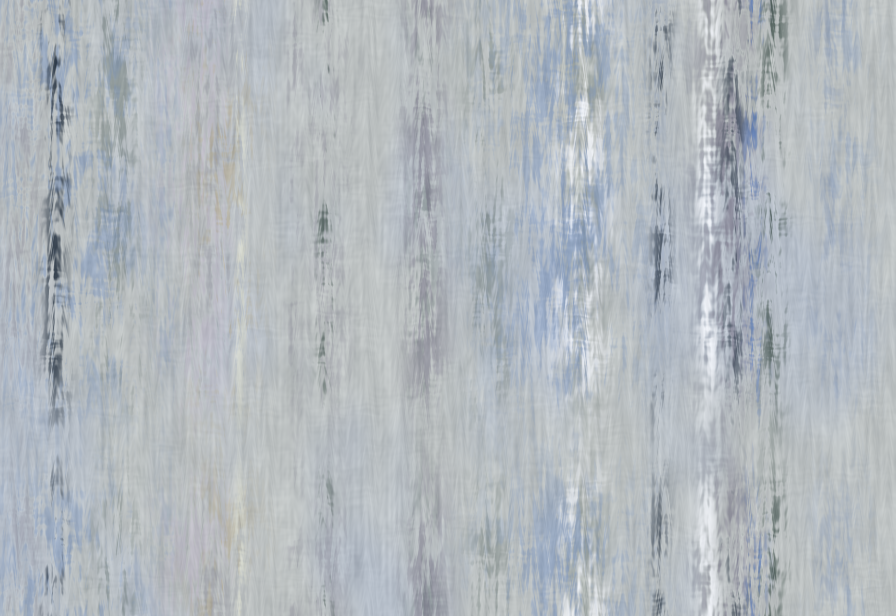
Write a WebGL 1 fragment shader that draws this texture.

```glsl
precision highp float;
// Weathered paint on cloth: a pale grey ground with cool and warm drifts,
// overlaid by vertical bands of dry-brushed pigment. Two shared wear fields of
// stretched gradient noise break the bands up; fine scratches cover all.

#define WEAVE 0.066        // contrast of the fine threads
#define MOTTLE 0.066       // contrast of the broad tonal drift
#define CALM_HEIGHT 0.28   // height of the quiet horizontal belt
#define CALM_SPREAD 0.10   // half thickness of that belt
#define CALM_FADE 0.70     // how far pigment fades there
#define STAGGER 0.13       // offset between neighbouring threads
#define STRAY_OPACITY 0.32 // strength of the scattered faint streaks
#define STRAY_COUNT 14

uniform vec2 u_resolution;

const vec3 GROUND = vec3(0.738, 0.757, 0.758);
const vec3 COOL   = vec3(0.708, 0.742, 0.785);
const vec3 BLUE   = vec3(0.480, 0.580, 0.740);
const vec3 COBALT = vec3(0.270, 0.440, 0.740);
const vec3 SLATE  = vec3(0.130, 0.180, 0.240);
const vec3 MOSS   = vec3(0.230, 0.300, 0.280);
const vec3 MAUVE  = vec3(0.490, 0.480, 0.550);
const vec3 LILAC  = vec3(0.740, 0.715, 0.780);
const vec3 OCHRE  = vec3(0.700, 0.650, 0.520);
const vec3 CREAM  = vec3(0.860, 0.870, 0.810);
const vec3 WHITE  = vec3(0.950, 0.960, 0.980);

float hash(vec2 cell) {
  vec3 h = fract(cell.xyx * vec3(0.1031, 0.1030, 0.0973));
  h += dot(h, h.yzx + 33.33);
  return fract((h.x + h.y) * h.z);
}

float corner(vec2 cell, vec2 offset) {
  float angle = 6.2832 * hash(cell);
  return dot(vec2(cos(angle), sin(angle)), offset);
}

// Gradient noise, roughly -0.7 to 0.7
float noise(vec2 p) {
  vec2 i = floor(p), f = p - i;
  vec2 w = f * f * f * (f * (f * 6.0 - 15.0) + 10.0);
  vec2 e = vec2(1.0, 0.0);
  float low = mix(corner(i, f), corner(i + e, f - e), w.x);
  float high = mix(corner(i + e.yx, f - e.yx), corner(i + 1.0, f - 1.0), w.x);
  return mix(low, high, w.y);
}

// Staggered vertical threads, short cross scratches and crumbly grain
float threads(vec2 p, float seed) {
  vec2 shift = seed * vec2(7.31, 13.77);
  vec2 bend = STAGGER * vec2(noise(vec2(p.y * 47.0, seed)), noise(vec2(p.x * 53.0, seed + 0.4)));
  vec2 s = p + vec2(0.0, bend.y);
  vec2 t = p + vec2(bend.x, 0.06 * bend.y);
  float cross = noise(t * vec2(23.0, 127.0) - shift);
  return 0.75 * noise(s * vec2(167.0, 9.0) + shift)
       + 0.65 * noise(s * vec2(83.0, 15.0) + shift.yx)
       + 0.45 * cross * smoothstep(-0.3, 0.4, noise(p * 17.0 + shift))
       + 0.50 * noise(s * vec2(141.0, 67.0) - shift.yx);
}

// Softer worn areas, a little taller than wide
float patches(vec2 p, float seed) {
  vec2 shift = seed * vec2(11.17, 5.43);
  return 0.9 * noise(p * vec2(11.0, 6.5) + shift)
       + 0.6 * noise(p * vec2(27.0, 19.0) - shift)
       + 0.4 * noise(p * vec2(61.0, 47.0) + shift.yx);
}

// One vertical band; place holds its centre and half width
vec3 brush(vec3 under, vec3 pigment, float x, vec2 place, float wear, float opacity) {
  float d = (x - place.x) / place.y;
  return mix(under, pigment, exp(-d * d) * smoothstep(-0.10, 0.72, wear) * opacity);
}

// Faint streaks of mixed pigments, spread over the whole width
vec3 strayStreaks(vec3 color, float x, float span, vec2 wear) {
  for (int i = 0; i < STRAY_COUNT; i++) {
    float n = float(i);
    float centre = (n + hash(vec2(n, 3.0))) / float(STRAY_COUNT) * span;
    float width = mix(0.01, 0.045, hash(vec2(n, 17.0)));
    float pick = hash(vec2(n, 41.0));
    vec3 pigment = mix(MAUVE, BLUE, smoothstep(0.2, 0.5, pick));
    pigment = mix(pigment, MOSS, smoothstep(0.6, 0.75, pick));
    pigment = mix(pigment, CREAM, smoothstep(0.8, 0.9, pick));
    float worn = mod(n, 2.0) < 0.5 ? -wear.x : -wear.y;
    color = brush(color, pigment, x, vec2(centre, width), worn, STRAY_OPACITY);
  }
  return color;
}

void main() {
  const float span = 1.4545;
  vec2 q = gl_FragCoord.xy / u_resolution * vec2(span, 1.0);

  // Ground with cool drift and worn highlights
  float drift = noise(q * vec2(4.3, 2.1) + 8.4) + 0.5 * noise(q * vec2(13.0, 6.0) + 2.7);
  vec3 ground = mix(GROUND, COOL, smoothstep(-0.2, 0.55, drift));
  ground += MOTTLE * (0.5 * patches(q, 1.3) + 0.4 * noise(q * vec2(37.0, 3.0)));

  // Wear fields shared by all bands, a and b for overlapping ones
  float a = patches(q, 2.3) + 1.1 * threads(q, 3.1);
  float b = patches(q, 6.4) + 1.1 * threads(q, 7.2);
  float x = q.x + 0.010 * noise(vec2(q.x * 5.0, q.y * 9.0));
  vec3 color = strayStreaks(ground, x, span, vec2(a, b));

  // Broad washes
  color = brush(color, BLUE, x, vec2(0.10, 0.14), a, 0.56);
  color = brush(color, LILAC, x, vec2(0.32, 0.06), b + 0.15, 0.60);
  color = brush(color, OCHRE, x, vec2(0.36, 0.06), a - 0.10, 0.50);
  color = brush(color, MAUVE, x, vec2(0.69, 0.035), b + 0.24, 0.56);
  color = brush(color, BLUE, x, vec2(0.92, 0.13), a + 0.08, 0.58);
  color = brush(color, MAUVE, x, vec2(1.18, 0.05), a + 0.12, 0.68);

  // Narrow accents, dark then light
  color = brush(color, SLATE, x, vec2(0.092, 0.020), b - 0.06, 0.85);
  color = brush(color, MOSS, x, vec2(0.53, 0.016), a - 0.05, 0.70);
  color = brush(color, SLATE, x, vec2(1.07, 0.017), b, 0.66);
  color = brush(color, SLATE, x, vec2(1.19, 0.022), b - 0.04, 0.60);
  color = brush(color, COBALT, x, vec2(1.225, 0.018), a - 0.06, 0.60);
  color = brush(color, MOSS, x, vec2(1.255, 0.022), b, 0.75);
  color = brush(color, CREAM, x, vec2(0.39, 0.010), b + 0.25, 0.70);
  color = brush(color, WHITE, x, vec2(0.945, 0.045), b, 0.88);
  color = brush(color, WHITE, x, vec2(1.148, 0.020), 0.12 - a, 0.92);

  // Quiet belt, then fine scratches over everything
  float belt = (q.y - CALM_HEIGHT) / CALM_SPREAD;
  color = mix(color, ground, CALM_FADE * exp(-belt * belt));
  color += WEAVE * threads(q, 16.9) * vec3(1.0, 0.97, 0.92);
  gl_FragColor = vec4(clamp(color, 0.0, 1.0), 1.0);
}
```
